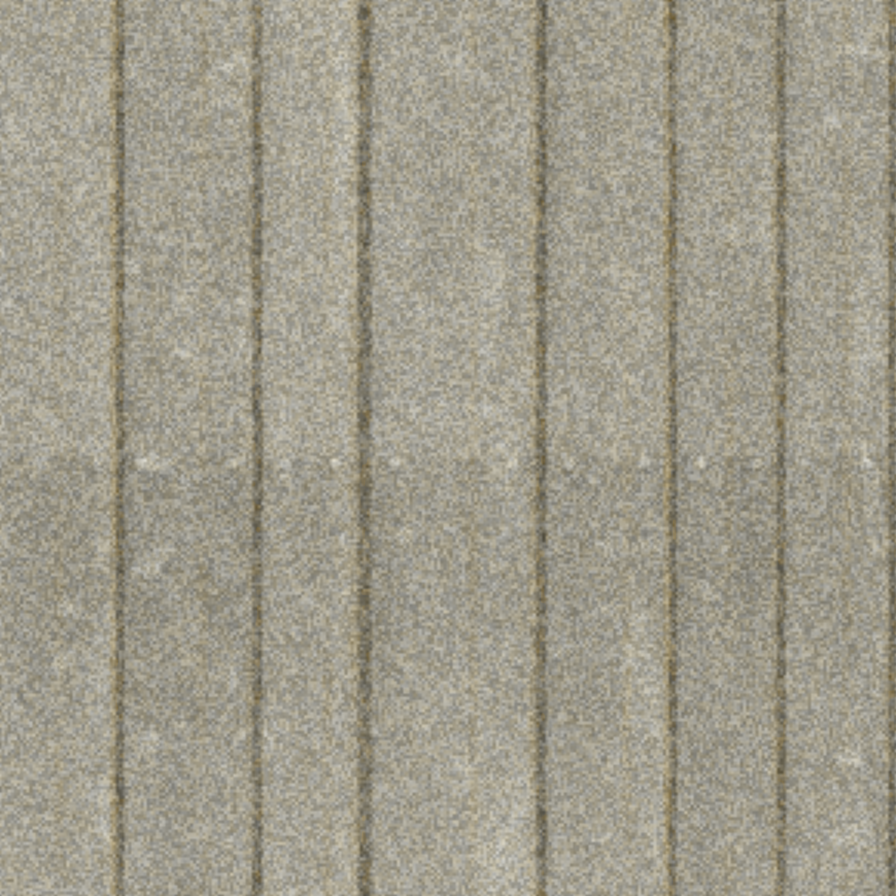
Reproduce this texture procedurally as a WebGL 2 fragment shader.

```glsl
#version 300 es
precision highp float;
// Weathered grey planks with dark vertical grooves, a nailed cross seam and coarse grain.
uniform vec2 u_resolution;
out vec4 fragColor;

const int GROOVES = 7;
const float GROOVE_X[GROOVES] = float[](0.134, 0.287, 0.407, 0.604, 0.751, 0.872, 0.996);
const float GROOVE_WIDTH[GROOVES] = float[](0.0075, 0.0085, 0.0120, 0.0095, 0.0070, 0.0080, 0.0065);
const float RIM_STRENGTH[GROOVES] = float[](0.80, 0.25, 0.45, 0.50, 0.85, 0.45, 0.35);
const float PLANK_TONE[GROOVES] = float[](0.006, -0.014, 0.022, 0.006, -0.008, -0.016, -0.004);
const float SEAM_Y = 0.486;

const vec3 WOOD = vec3(0.645, 0.630, 0.574);
const vec3 PALE = vec3(0.765, 0.755, 0.705);
const vec3 TAN = vec3(0.635, 0.575, 0.425);
const vec3 GROOVE_DARK = vec3(0.390, 0.372, 0.310);
const vec3 OCHRE = vec3(0.490, 0.405, 0.220);

float hash(vec2 p) {
    vec3 q = fract(vec3(p.xyx) * 0.1031);
    q += dot(q, q.yzx + 33.33);
    return fract((q.x + q.y) * q.z);
}

float noise(vec2 p) {
    vec2 cell = floor(p), f = fract(p);
    f = f * f * (3.0 - 2.0 * f);
    return mix(mix(hash(cell), hash(cell + vec2(1, 0)), f.x),
               mix(hash(cell + vec2(0, 1)), hash(cell + vec2(1, 1)), f.x), f.y);
}

float fbm(vec2 p) {
    float sum = 0.0, amplitude = 0.5;
    for (int i = 0; i < 4; i++) {
        sum += amplitude * noise(p);
        p = p * 2.03 + 17.1;
        amplitude *= 0.5;
    }
    return sum / 0.9375;
}

// Soft vertical or horizontal line around zero distance
float band(float d, float halfWidth) {
    return 1.0 - smoothstep(halfWidth * 0.25, halfWidth, abs(d));
}

// Irregular pale scuffs, at most one in each grid cell
float scuffs(vec2 uv, float count, float radius) {
    vec2 p = uv * count, cell = floor(p);
    vec2 center = 0.3 + 0.4 * vec2(hash(cell + 3.7), hash(cell + 9.2));
    vec2 offset = (fract(p) - center) * vec2(1.0, 1.3);
    float ragged = length(offset) + 0.40 * (fbm(uv * 60.0) - 0.5);
    return step(0.70, hash(cell + 21.0)) * (1.0 - smoothstep(radius * 0.2, radius, ragged));
}

// Plank body: tone, long streaks, mottling, and a pale right shoulder
vec3 plankColor(vec2 uv, float left, float right, float tone, float seed) {
    float across = (uv.x - left) / (right - left);
    float streak = noise(vec2(uv.x * 42.0 + seed * 13.0, uv.y * 2.5));
    vec3 color = WOOD + tone + 0.038 * (streak - 0.5) + 0.040 * (fbm(uv * 14.0) - 0.5);
    float patches = smoothstep(0.50, 0.70, fbm(vec2(uv.x * 18.0, uv.y * 7.0) + seed * 5.3));
    float shoulder = band(across - 0.80, 0.24);
    color = mix(color, PALE, 0.42 * patches * shoulder);
    float ridge = band(uv.x - mix(left, right, 0.48 + 0.20 * hash(vec2(seed, 4.0))), 0.008);
    return mix(color, TAN, 0.32 * ridge * noise(vec2(seed * 7.0, uv.y * 9.0)));
}

// Groove with a tan left rim, broken dark core and ochre flecks
vec3 addGroove(vec3 color, vec2 uv, float x, float width, float rim, float seed) {
    float d = uv.x - x + 0.0010 * (noise(vec2(seed * 11.0, uv.y * 70.0)) - 0.5);
    float wear = noise(vec2(seed * 31.0, uv.y * 11.0));
    color = mix(color, TAN, rim * band(d + width * 0.85, width) * (0.45 + 0.5 * wear));
    float flecks = smoothstep(0.58, 0.82, noise(uv * vec2(170.0, 115.0) + seed));
    float broken = 0.38 + 0.46 * noise(vec2(uv.x * 130.0, uv.y * 85.0) + seed);
    color = mix(color, mix(GROOVE_DARK, OCHRE, 0.65 * flecks), broken * band(d, width));
    return color - 0.016 * band(d - width, width * 1.5);
}

// Pale nail head with a faint shadow below
vec3 addNail(vec3 color, vec2 uv, vec2 center, float strength) {
    float shadow = band(length(uv - center + vec2(0.0, 0.006)), 0.010);
    float head = band(length(uv - center), 0.0090);
    return mix(color - 0.05 * shadow * strength, PALE + 0.05, head * strength);
}

// Fine luminance speckle with warm and cool flecks
vec3 grain(vec2 uv) {
    float light = 0.185 * (noise(uv * 290.0) - 0.5) + 0.075 * (noise(uv * 171.0 + 40.0) - 0.5);
    float warmth = 0.050 * (noise(uv * 205.0 + 80.0) - 0.5);
    return vec3(light) + warmth * vec3(0.7, 0.15, -1.2);
}

void main() {
    vec2 uv = gl_FragCoord.xy / u_resolution;

    // Planks between neighbouring grooves
    vec3 color = WOOD;
    float left = -0.004;
    for (int i = 0; i < GROOVES; i++) {
        if (uv.x >= left) color = plankColor(uv, left, GROOVE_X[i], PLANK_TONE[i], float(i) + 1.0);
        left = GROOVE_X[i];
    }

    // Dirt below the seam, fading downward
    float seam = SEAM_Y + 0.006 * (noise(vec2(uv.x * 35.0, 2.0)) - 0.5);
    float below = 1.0 - smoothstep(-0.006, 0.012, uv.y - seam);
    color -= 0.040 * below * smoothstep(0.0, 0.46, uv.y) * (0.7 + 0.6 * fbm(uv * 9.0));
    color = mix(color, PALE, 0.55 * scuffs(uv, 9.0, 0.18) + 0.40 * scuffs(uv + 0.37, 15.0, 0.22));

    // Grooves and a nail on either side of each
    for (int i = 0; i < GROOVES; i++) {
        float seed = float(i) + 1.0;
        color = addGroove(color, uv, GROOVE_X[i], GROOVE_WIDTH[i], RIM_STRENGTH[i], seed);
        for (float side = -1.0; side < 2.0; side += 2.0) {
            float vary = hash(vec2(seed, side + 5.0));
            vec2 nail = vec2(GROOVE_X[i] + side * (0.025 + 0.009 * vary), SEAM_Y - 0.003);
            color = addNail(color, uv, nail, 0.40 + 0.45 * vary);
        }
    }
    fragColor = vec4(clamp(color + grain(uv), 0.0, 1.0), 1.0);
}
```
